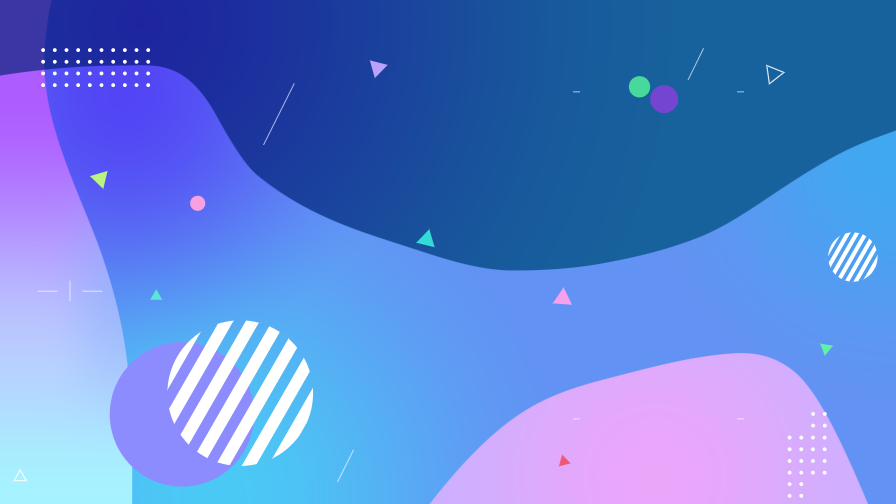
Reproduce this background procedurally as a Shadertoy shader.

```glsl
// Abstract backdrop: flowing gradient waves with striped discs, dot grids, triangles and thin lines.

const vec3 WHITE = vec3(1.0);

// Spline knots: position, value, slope (canvas is 16 x 9 units)
const vec3 WAVE_WEST[6] = vec3[6](vec3(0, 7.65, .16), vec3(2.19, 7.83, 0), vec3(3.85, 6.96, -1.8),
                                  vec3(4.62, 5.85, -.8), vec3(7.5, 4.52, -.33), vec3(9.17, 4.17, 0));
const vec3 WAVE_EAST[6] = vec3[6](vec3(9.17, 4.17, 0), vec3(10.83, 4.31, .19), vec3(12.5, 4.77, .4),
                                  vec3(14.17, 5.77, .64), vec3(15, 6.26, .52), vec3(16, 6.67, .36));
const vec3 LEFT_BANK[6] = vec3[6](vec3(0, 2.36, 0), vec3(3.17, 2.17, -.2), vec3(4.9, 1.65, -.4),
                                  vec3(6.4, 1.07, -.33), vec3(7.9, .79, 0), vec3(9, .92, .2));
const vec3 HILL[6] = vec3[6](vec3(7.3, -.5, 1.4), vec3(9.38, 1.67, .62), vec3(11.04, 2.29, .26),
                             vec3(13.1, 2.69, .06), vec3(14.17, 2.375, -.8), vec3(15.71, -.5, -2.4));

float hermite(float x, vec3 a, vec3 b) {
    float h = b.x - a.x, t = clamp((x - a.x) / h, 0.0, 1.0), s = 1.0 - t;
    return mix(a.y, b.y, t * t * (3.0 - 2.0 * t)) + h * t * s * (a.z * s - b.z * t);
}

float spline(float x, vec3 knots[6]) {
    float y = knots[0].y;
    for (int i = 0; i < 5; i++)
        if (x >= knots[i].x) y = hermite(x, knots[i], knots[i + 1]);
    return y;
}

// Antialiased coverage of a curve's inside, and of a true distance
float edge(float d) { return clamp(0.5 - d / max(fwidth(d), 1e-4), 0.0, 1.0); }
float fill(float d) { return clamp(0.5 - d * iResolution.y / 9.0, 0.0, 1.0); }

float glow(vec2 p, vec2 centre, float radius) {
    return 1.0 - smoothstep(0.0, radius, distance(p, centre));
}

void paint(inout vec3 col, vec3 ink, float amount) { col = mix(col, ink, amount); }

float disc(vec2 p, vec2 centre, float radius) { return distance(p, centre) - radius; }

// Equilateral triangle with one corner pointing along angle
float triangle(vec2 p, vec2 centre, float radius, float angle) {
    float d = -1e3;
    for (int i = 0; i < 3; i++) {
        float a = angle + 3.14159 + float(i) * 2.0944;
        d = max(d, dot(p - centre, vec2(cos(a), sin(a))) - 0.5 * radius);
    }
    return d;
}

float line(vec2 p, vec2 a, vec2 b) {
    vec2 v = b - a;
    return length(p - a - v * clamp(dot(p - a, v) / dot(v, v), 0.0, 1.0)) - 0.009;
}

float stripedDisc(vec2 p, vec2 centre, float radius) {
    float period = 0.315 * radius;
    float across = dot(p - centre, vec2(0.87, -0.5)) + 0.03 * radius;
    float stripe = abs(across - period * round(across / period)) - 0.265 * period;
    return max(stripe, disc(p, centre, radius));
}

float dotGrid(vec2 p, vec2 corner, vec2 count) {
    const float pitch = 0.2085;
    vec2 cell = clamp(round((p - corner) / pitch), vec2(0), count - 1.0);
    return disc(p, corner + cell * pitch, 0.034);
}

void mainImage(out vec4 fragColor, in vec2 fragCoord) {
    vec2 p = fragCoord / iResolution.xy * vec2(16, 9);

    // Blue middle layer with violet, cyan and sky glows
    vec3 col = vec3(.385, .575, .955);
    paint(col, vec3(.25, .66, .94), glow(p, vec2(16, 6.2), 4.5));
    paint(col, vec3(.29, .79, .96), glow(p, vec2(3.8, .2), 6.5));
    paint(col, vec3(.32, .27, .96), glow(p, vec2(2.2, 7.3), 5.2));

    // Left bank: violet at the top fading to pale cyan
    vec3 bank = mix(vec3(.65, .95, 1), vec3(.73, .8, 1), smoothstep(0., 3.2, p.y));
    paint(bank, vec3(.68, .36, 1), smoothstep(2.4, 7.4, p.y));
    paint(bank, vec3(.5, .68, .98), .5 * smoothstep(.6, 2.3, p.x) * glow(p, vec2(2, 3.8), 3.));
    float inBank = edge(p.x - spline(p.y, LEFT_BANK));
    paint(col, bank, inBank);

    // Navy wave across the top
    vec3 navy = mix(vec3(.115, .14, .62), vec3(.09, .38, .61),
                    smoothstep(-1., 10., distance(p, vec2(2.5, 8.6))));
    paint(navy, vec3(.23, .21, .64), inBank);
    float wave = p.x < 9.17 ? spline(p.x, WAVE_WEST) : spline(p.x, WAVE_EAST);
    paint(col, navy, edge(wave - p.y));

    // Pink hill
    vec3 hill = mix(vec3(.8, .69, 1), vec3(.92, .65, .98), glow(p, vec2(11.7, .5), 4.5));
    paint(col, hill, edge(p.y - spline(p.x, HILL)));

    // Discs
    paint(col, vec3(.55, .55, 1), fill(disc(p, vec2(3.25, 1.6), 1.29)));
    paint(col, WHITE, fill(stripedDisc(p, vec2(4.29, 1.98), 1.3)));
    paint(col, WHITE, fill(stripedDisc(p, vec2(15.23, 4.41), .44)));
    paint(col, vec3(.28, .85, .61), fill(disc(p, vec2(11.42, 7.45), .19)));
    paint(col, vec3(.45, .27, .82), fill(disc(p, vec2(11.86, 7.23), .25)));
    paint(col, vec3(.97, .63, .89), fill(disc(p, vec2(3.53, 5.37), .135)));

    // Triangles, filled then outlined
    paint(col, vec3(.73, .63, .98), fill(triangle(p, vec2(6.74, 7.79), .19, -1.82)));
    paint(col, vec3(.73, .96, .5), fill(triangle(p, vec2(1.79, 5.81), .19, .81)));
    paint(col, vec3(.2, .86, .85), fill(triangle(p, vec2(7.62, 4.72), .195, 1.33)));
    paint(col, vec3(.96, .63, .92), fill(triangle(p, vec2(10.05, 3.67), .2, 1.5)));
    paint(col, vec3(.36, .9, .85), fill(triangle(p, vec2(2.79, 3.71), .125, 1.57)));
    paint(col, vec3(.37, .95, .65), fill(triangle(p, vec2(14.75, 2.78), .135, -1.73)));
    paint(col, vec3(.94, .34, .46), fill(triangle(p, vec2(10.07, .76), .125, 1.82)));
    float outline = min(abs(triangle(p, vec2(13.81, 7.68), .19, .14)),
                        abs(triangle(p, vec2(.36, .48), .125, 1.57)));
    paint(col, WHITE, .85 * fill(outline - .011));

    // Dot grids
    float dots = min(dotGrid(p, vec2(.77, 7.48), vec2(10, 4)), dotGrid(p, vec2(14.1, .56), vec2(4)));
    dots = min(dots, min(dotGrid(p, vec2(14.52, 1.4), vec2(2)), dotGrid(p, vec2(14.1, .146), vec2(2))));
    paint(col, WHITE, fill(dots));

    // Slanted strokes, open cross and small dashes
    float strokes = min(line(p, vec2(4.71, 6.42), vec2(5.25, 7.5)), line(p, vec2(12.29, 7.58), vec2(12.56, 8.13)));
    strokes = min(strokes, line(p, vec2(6.03, .4), vec2(6.31, .96)));
    strokes = min(strokes, line(p, vec2(1.25, 3.63), vec2(1.25, 3.98)));
    vec2 mirrored = vec2(abs(p.x - 1.25), p.y);
    strokes = min(strokes, line(mirrored, vec2(.23, 3.8), vec2(.57, 3.8)));
    for (int i = 0; i < 4; i++) {
        vec2 start = vec2(10.24, 1.52) + vec2(i % 2, i / 2) * vec2(2.93, 5.84);
        strokes = min(strokes, line(p, start, start + vec2(.11, 0)));
    }
    paint(col, WHITE, .65 * fill(strokes));

    fragColor = vec4(col, 1);
}
```
